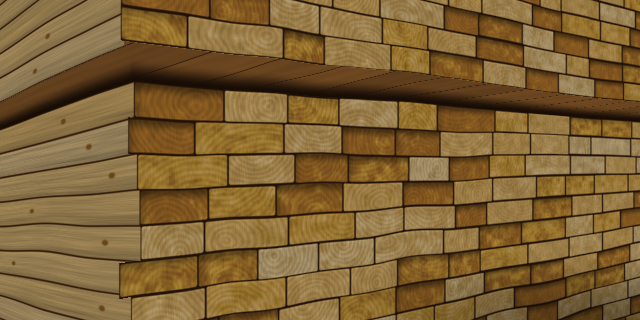
This texture is drawn by a Shadertoy shader. Its source:

```glsl
const float CORNER = 0.42;    // x of the nearest vertical edge
const float BOARD = 0.112;    // board thickness at that edge
const float DECK = 0.87;      // underside of the upper stack
const float TOP = 0.745;      // top of the lower stack
const vec2 VANISH_RIGHT = vec2(3.5, 0.505);
const vec2 VANISH_LEFT = vec2(-0.86, 0.302);

const vec3 BROWN = vec3(0.50, 0.33, 0.12);
const vec3 YELLOW = vec3(0.59, 0.45, 0.17);
const vec3 TAN = vec3(0.60, 0.48, 0.27);
const vec3 CREAM = vec3(0.61, 0.53, 0.38);
const vec3 UNDERSIDE = vec3(0.40, 0.26, 0.12);
const vec3 GAP = vec3(0.13, 0.07, 0.03);

float hash(vec2 p) {
    vec3 q = fract(p.xyx * 0.1031);
    q += dot(q, q.yzx + 33.33);
    return fract((q.x + q.y) * q.z);
}

float valueNoise(vec2 p) {
    vec2 i = floor(p), f = fract(p);
    f = f * f * (3.0 - 2.0 * f);
    return mix(mix(hash(i), hash(i + vec2(1, 0)), f.x),
               mix(hash(i + vec2(0, 1)), hash(i + vec2(1, 1)), f.x), f.y);
}

float fbm(vec2 p) {
    float sum = 0.0, gain = 0.53;
    for (int i = 0; i < 4; i++) {
        sum += gain * valueNoise(p);
        p = p * 2.03 + 17.1;
        gain *= 0.5;
    }
    return sum;
}

float roundedBox(vec2 p, vec2 extent, float radius) {
    vec2 d = abs(p) - extent + radius;
    return length(max(d, 0.0)) + min(max(d.x, d.y), 0.0) - radius;
}

// Perspective of the two wall planes
float scaleAt(float x, vec2 vanish) { return (vanish.x - x) / (vanish.x - CORNER); }

float cornerHeight(vec2 p, vec2 vanish) {
    return vanish.y + (p.y - vanish.y) / scaleAt(p.x, vanish);
}

float columnAt(float x) { return 24.0 * (inversesqrt(scaleAt(x, VANISH_RIGHT)) - 1.0); }

float rowAt(float h) { return h > DECK ? (DECK - h) / BOARD - 10.0 : (TOP - h) / BOARD; }

float cornerAt(float row) { return CORNER + 0.02 - 0.08 * hash(vec2(row, 5.0)); }

float jointAt(float column, float row) {
    return column + 0.45 * (hash(vec2(column, row)) - 0.5) * step(0.5, column);
}

vec3 woodTone(float t) {
    vec3 c = mix(BROWN, YELLOW, smoothstep(0.1, 0.4, t));
    c = mix(c, TAN, smoothstep(0.35, 0.6, t));
    return mix(c, CREAM, smoothstep(0.65, 1.0, t));
}

// Sawn ends with growth rings, recesses and stains
vec3 endFace(vec2 p, float h, float px) {
    float row = rowAt(h), id = floor(row), s = scaleAt(p.x, VANISH_RIGHT);
    float u = columnAt(p.x) - columnAt(cornerAt(id));
    float nearest = floor(u + 0.5);
    float column = nearest - step(u, jointAt(nearest, id));
    float left = jointAt(column, id), right = jointAt(column + 1.0, id);
    vec2 key = vec2(column, id), f = vec2((u - left) / (right - left), row - id);
    vec2 size = vec2((right - left) * 0.257 * pow(s, 1.5), BOARD * s);
    vec2 extent = 0.5 * size * vec2(0.985, mix(0.91, 0.99, hash(key + 31.0)));
    float d = roundedBox((f - 0.5) * size, extent, 0.008 * s);

    vec2 g = (f - 0.5) * vec2(2.2, 1.0);
    vec2 pith = vec2(1.6, 2.6) * (vec2(hash(key + 11.0), hash(key + 23.0)) - 0.5);
    float rings = sin(38.0 * (length(g - pith) + 0.12 * valueNoise(g * 3.0 + key * 7.0)));
    float tone = hash(key + 47.0), recess = 1.0 - smoothstep(0.2, 0.42, tone);
    float wear = fbm(g * 3.5 + key * 9.0);
    float saw = valueNoise(vec2(g.x * 34.0, g.y * 5.0) + key * 13.0);
    vec3 c = woodTone(tone + 0.5 * (wear - 0.5));
    c *= 0.84 + 0.24 * wear + 0.09 * saw + 0.055 * rings * smoothstep(0.4, 0.85, s);
    c *= 1.0 - 0.45 * recess * (1.0 - smoothstep(0.0, 0.4, f.y));
    c *= 1.0 - 0.2 * recess * (1.0 - smoothstep(0.0, 0.15, f.x));
    c *= 1.0 + 0.08 * (1.0 - recess) * (1.0 - smoothstep(0.04, 0.14, f.y));
    return mix(c, GAP, smoothstep(-px, px, d + 0.001));
}

// Long sides with grain running into the distance
vec3 sideFace(vec2 p, float h, float px) {
    float row = rowAt(h), id = floor(row), f = row - id;
    float s = scaleAt(p.x, VANISH_LEFT), depth = 1.0 / s;
    float grain = fbm(vec2(depth * 5.0 + id * 7.0, row * 11.0));
    float fiber = valueNoise(vec2(depth * 14.0, row * 38.0));
    vec3 c = mix(TAN, CREAM, 0.25 + 0.7 * hash(vec2(id, 71.0)));
    c *= 0.76 + 0.3 * grain + 0.09 * fiber;
    c *= 1.0 - 0.16 * smoothstep(0.6, 1.0, f);
    vec2 knot = vec2(depth - 1.05 - 0.4 * hash(vec2(id, 83.0)), (f - 0.5) * 0.1);
    c = mix(BROWN * 0.8, c, smoothstep(0.004, 0.013, length(knot)));
    float edge = min(f, 1.0 - f) * BOARD * s;
    return mix(GAP * 1.5, c, smoothstep(0.0, 0.0025 + px, edge));
}

// Shaded planks seen from below between the stacks
vec3 underside(vec2 p, float h, float px) {
    vec2 ray = p - VANISH_LEFT;
    float slope = (DECK - VANISH_RIGHT.y) / (VANISH_RIGHT.x - CORNER);
    float reach = (DECK - slope * (VANISH_LEFT.x - CORNER) - VANISH_LEFT.y) / (ray.y + slope * ray.x);
    float u = columnAt(VANISH_LEFT.x + reach * ray.x);
    float seam = abs(fract(u + 0.5) - 0.5) * 0.25;
    vec3 c = UNDERSIDE * (0.85 + 0.2 * hash(vec2(floor(u), 91.0)) + 0.1 * valueNoise(vec2(reach * 9.0, u * 9.0)));
    c *= mix(0.55, 1.0, smoothstep(0.0, 0.005 + px, seam));
    return mix(GAP * 0.7, c, smoothstep(TOP + 0.005, TOP + 0.075, h));
}

void mainImage(out vec4 fragColor, in vec2 fragCoord) {
    float px = 1.0 / iResolution.y;
    vec2 p = fragCoord * px;
    p.y += 0.014 * (valueNoise(p * vec2(7.0, 4.0)) - 0.5);
    float endHeight = cornerHeight(p, VANISH_RIGHT), sideHeight = cornerHeight(p, VANISH_LEFT);
    float corner = cornerAt(floor(rowAt(endHeight)));
    float blend = smoothstep(-px, px, p.x - corner);
    vec3 color = mix(sideFace(p, sideHeight, px), endFace(p, endHeight, px), blend);

    // Open slot between the stacks
    float h = mix(sideHeight, endHeight, blend);
    float slot = smoothstep(-px, px, h - TOP) * smoothstep(-px, px, DECK - h);
    color = mix(color, underside(p, h, px), slot);

    // Falling light towards the lower right
    color *= 1.0 - 0.35 * smoothstep(0.22, 0.0, p.y) * smoothstep(0.9, 1.9, p.x);
    fragColor = vec4(color, 1.0);
}
```
